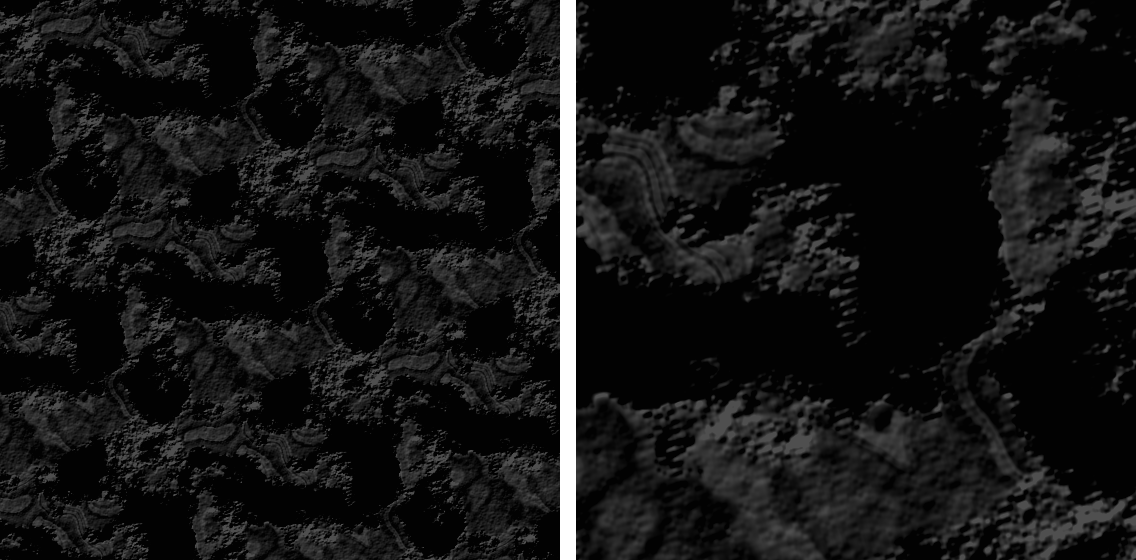
Left, the full canvas; right, a detail of the centre.
Reproduce this texture procedurally as a Shadertoy shader.

```glsl
// Dark folded rock: ragged grey relief patches on black, repeating on a tilted square lattice.

const float TILE_SIZE = 0.386;              // lattice side, in canvas heights
const float TILE_ANGLE = 0.337;             // lattice tilt, in radians
const vec2 LIGHT_DIR = vec2(-0.55, 0.83);   // towards the light, on the canvas
const float RELIEF_STEP = 0.006;            // slope sampling distance, in tiles

const float PATCH_FREQ = 4.0;
const float PATCH_EDGE = 0.36;              // higher leaves more black
const float PATCH_SOFT = 0.14;
const float PATCH_RAGGED = 0.34;
const float PATCH_FOLD = 0.30;

const float CRUST_FREQ = 16.0;
const float CRUST_GAIN = 0.068;
const float STRATA_CRUST = 0.25;            // share of crust relief left on the layers
const float STRATA_FREQ = 3.0;
const float STRATA_LINES = 19.0;
const float STRATA_GAIN = 0.85;
const float STRATA_FOLD = 0.50;

const float MEAN_TONE = 0.42;
const vec3 BLACK = vec3(0.008);
const vec3 STONE = vec3(0.31);

float hash(vec2 p) {
    return fract(sin(dot(p, vec2(127.1, 311.7))) * 43758.5453);
}

// Value noise that wraps after a whole number of cells
float noise(vec2 p, float period) {
    vec2 cell = floor(p);
    vec2 f = p - cell;
    f = f * f * f * (f * (f * 6.0 - 15.0) + 10.0);
    vec2 a = mod(cell, period);
    vec2 b = mod(cell + 1.0, period);
    float seed = period * 1.37;
    return mix(mix(hash(a + seed), hash(vec2(b.x, a.y) + seed), f.x),
               mix(hash(vec2(a.x, b.y) + seed), hash(b + seed), f.x), f.y);
}

// Octaves of wrapping noise, scaled to 0..1
float fbm(vec2 q, float freq, int octaves, float gain) {
    float sum = 0.0, total = 0.0, amp = 1.0;
    for (int i = 0; i < octaves; i++) {
        sum += amp * noise(q * freq, freq);
        total += amp;
        amp *= gain;
        freq *= 2.0;
    }
    return sum / total;
}

vec2 toTile(vec2 v) {
    float c = cos(TILE_ANGLE), s = sin(TILE_ANGLE);
    return vec2(c * v.x + s * v.y, c * v.y - s * v.x);
}

// Broad bends of the rock
vec2 fold(vec2 q, float amount) {
    vec2 bend = vec2(fbm(q, 3.0, 3, 0.5), fbm(q + vec2(0.37, 0.61), 3.0, 3, 0.5));
    return q + amount * (bend - 0.5);
}

float crustHeight(vec2 q) {
    return fbm(q, CRUST_FREQ, 4, 0.58);
}

// Thin crisp layers that follow the contours of a folded field
float strata(vec2 q, float grain) {
    float field = fbm(q, STRATA_FREQ, 2, 0.4) + 0.5 * dot(sin(6.28318 * q), vec2(0.5, 0.35));
    field += 0.05 * (grain - 0.5);
    float lines = noise(vec2(field * STRATA_LINES, 0.5), 64.0);
    float fine = noise(vec2(field * STRATA_LINES * 2.3, 7.5), 128.0);
    return smoothstep(0.2, 0.8, 0.6 * lines + 0.4 * fine);
}

void mainImage(out vec4 fragColor, in vec2 fragCoord) {
    vec2 uv = fragCoord / iResolution.y;
    vec2 q = toTile(uv) / TILE_SIZE;
    vec2 light = toTile(LIGHT_DIR) * RELIEF_STEP;

    // Crumbly crust, lit by its slope towards the light
    float crust = crustHeight(q);
    float slope = (crust - crustHeight(q + light)) / RELIEF_STEP;

    // Folded layers
    float layers = strata(fold(q, STRATA_FOLD), crust) - 0.5;

    // Patches with ragged rims
    vec2 folded = fold(q, PATCH_FOLD);
    float body = fbm(folded + 0.21, PATCH_FREQ, 3, 0.5) + PATCH_RAGGED * (crust - 0.5);
    float cover = smoothstep(PATCH_EDGE, PATCH_EDGE + PATCH_SOFT, body);
    float rim = 1.0 - smoothstep(PATCH_EDGE + 0.07, PATCH_EDGE + 0.15, body);

    // Crust on the rims and in rough areas, layers elsewhere
    float rough = smoothstep(0.56, 0.68, fbm(q + 0.53, 5.0, 2, 0.5));
    rough = max(rough, rim);
    float relief = mix(STRATA_GAIN * layers + STRATA_CRUST * CRUST_GAIN * slope,
                       CRUST_GAIN * slope, rough);
    float sheen = 0.4 * (fbm(folded + 0.77, 6.0, 2, 0.5) - 0.5);

    // Rims sink into the black and leave only lit crumbs
    float tone = MEAN_TONE + relief + sheen - 0.9 * (1.0 - cover);
    tone = clamp(tone, 0.0, 1.0) * smoothstep(0.0, 0.3, cover);
    fragColor = vec4(mix(BLACK, STONE, tone), 1.0);
}
```
